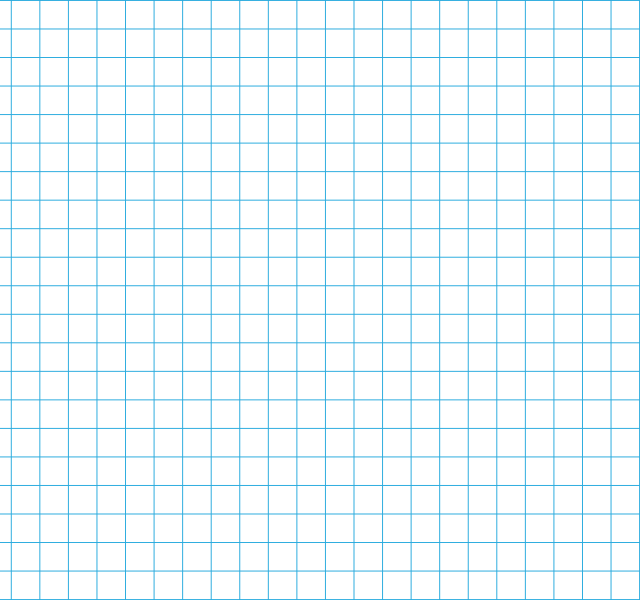
Write a WebGL 1 fragment shader that draws this pattern.

```glsl
precision highp float;

uniform vec2 u_resolution;

// Share of a pixel covered by a ruled line, per axis
vec2 lineCoverage(vec2 offset, float halfWidth, float pixel) {
  vec2 upper = min(offset + 0.5 * pixel, vec2(halfWidth));
  vec2 lower = max(offset - 0.5 * pixel, vec2(-halfWidth));
  return clamp((upper - lower) / pixel, 0.0, 1.0);
}

void main() {
  // Canvas heights as the unit, 21 square cells from bottom to top
  float pixel = 1.0 / u_resolution.y;
  vec2 position = gl_FragCoord.xy * pixel;
  vec2 pitch = vec2(0.0476, 0.04755);
  vec2 firstLine = vec2(0.0188, 0.0007);

  // Signed distance to the nearest line on each axis
  vec2 cell = (position - firstLine) / pitch;
  vec2 offset = (fract(cell + 0.5) - 0.5) * pitch;

  // Blue ink on white paper, even where lines cross
  vec2 ink = lineCoverage(offset, 0.00081, pixel);
  float coverage = 1.0 - (1.0 - ink.x) * (1.0 - ink.y);
  vec3 color = mix(vec3(1.0), vec3(0.16, 0.67, 0.87), coverage);
  gl_FragColor = vec4(color, 1.0);
}
```
